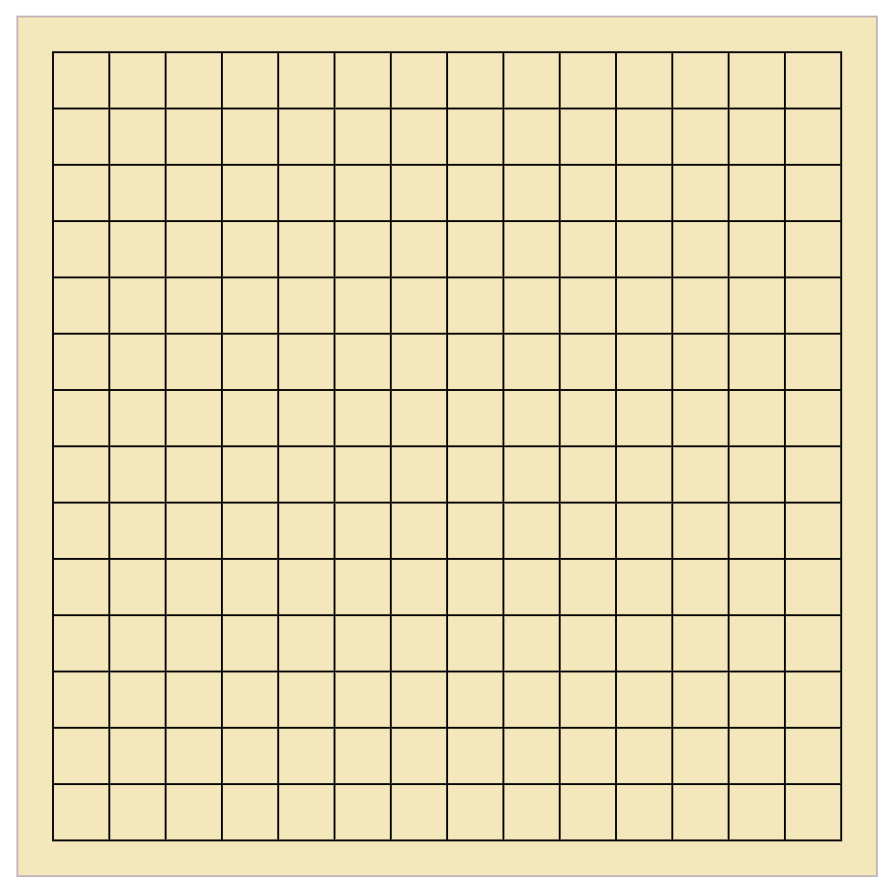
A Shadertoy shader for this pattern:

```glsl
// Fraction of a pixel covered by a shape whose signed distance is d
float coverage(float d, float pixel) {
    return clamp(0.5 - d / pixel, 0.0, 1.0);
}

float boxDistance(vec2 p, float halfSize) {
    vec2 d = abs(p) - halfSize;
    return length(max(d, 0.0)) + min(max(d.x, d.y), 0.0);
}

// Square lattice of 14 by 14 cells, ruled on its outer edges too
float gridDistance(vec2 p, float pitch, float halfWidth) {
    vec2 nearestLine = clamp(round(p / pitch), -7.0, 7.0) * pitch;
    vec2 offset = abs(p - nearestLine);
    float ruling = min(offset.x, offset.y) - halfWidth;
    return max(ruling, boxDistance(p, 7.0 * pitch + halfWidth));
}

void mainImage(out vec4 fragColor, in vec2 fragCoord) {
    float pixel = 1.0 / iResolution.y;
    vec2 p = (fragCoord - 0.5 * iResolution.xy) * pixel + vec2(0.001, 0.0026);

    // Board with a thin mauve rim on white
    float board = boxDistance(p, 0.485);
    vec3 color = mix(vec3(1.0), vec3(0.76, 0.70, 0.72), coverage(board, pixel));
    color = mix(color, vec3(0.957, 0.906, 0.733), coverage(board + 0.002, pixel));

    // Black ruling
    float grid = gridDistance(p, 0.0634, 0.00106);
    color = mix(color, vec3(0.01), coverage(grid, pixel));

    fragColor = vec4(color, 1.0);
}
```
